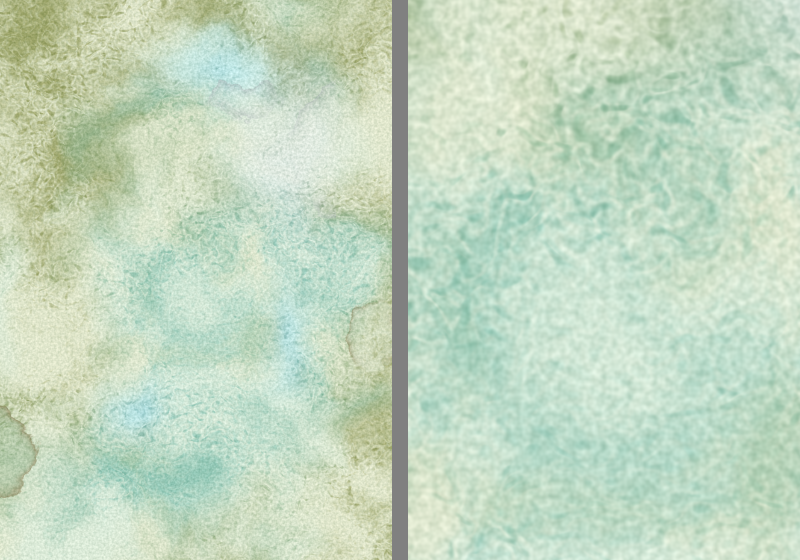
Left, the full canvas; right, a detail of the centre.
This texture is drawn by a Shadertoy shader. Its source:

```glsl
// Watercolour wash on rough paper: olive pigment round the rim runs into aqua
// in the middle, with soft blue and lilac blooms, pale water patches and dried
// tide lines. Warped gradient noise mixes the pigments and grains the paper.

#define WASH_SCALE 4.6
#define WASH_CONTRAST 0.80
#define WARP 0.06
#define GRAIN_SCALE 98.0
#define GRAIN_DEPTH 0.36
#define TOOTH_DEPTH 0.085
#define TIDE_WIDTH 0.0035

const vec3 AQUA  = vec3(0.53, 0.77, 0.72);
const vec3 ICE   = vec3(0.85, 0.93, 0.875);
const vec3 OLIVE = vec3(0.60, 0.635, 0.40);
const vec3 CREAM = vec3(0.88, 0.905, 0.80);
const vec3 SAGE  = vec3(0.62, 0.77, 0.645);
const vec3 BLUE  = vec3(0.56, 0.80, 0.86);
const vec3 LILAC = vec3(0.81, 0.85, 0.86);
const vec3 UMBER = vec3(0.52, 0.48, 0.32);

vec2 gradientAt(vec2 cell) {
    vec3 q = fract(cell.xyx * vec3(0.1031, 0.1030, 0.0973));
    q += dot(q, q.yzx + 33.33);
    float angle = 6.2832 * fract((q.x + q.y) * q.z);
    return vec2(cos(angle), sin(angle));
}

float noise(vec2 p) {
    vec2 i = floor(p), f = fract(p), e = vec2(1.0, 0.0);
    vec2 u = f * f * f * (f * (f * 6.0 - 15.0) + 10.0);
    float low  = mix(dot(gradientAt(i), f), dot(gradientAt(i + e), f - e), u.x);
    float high = mix(dot(gradientAt(i + e.yx), f - e.yx),
                     dot(gradientAt(i + 1.0), f - 1.0), u.x);
    return mix(low, high, u.y);
}

float fbm(vec2 p) {
    float sum = 0.0, amp = 1.0;
    for (int i = 0; i < 5; i++) {
        sum += amp * noise(p);
        p = mat2(1.6, 1.2, -1.2, 1.6) * p + 7.3;
        amp *= 0.5;
    }
    return sum;
}

// Soft elliptical bloom of pigment or water
float bloom(vec2 p, vec2 centre, vec2 radius) {
    vec2 d = (p - centre) / radius;
    return exp(-dot(d, d));
}

// Approximate signed distance to an ellipse
float ellipse(vec2 p, vec2 centre, vec2 radius) {
    return (length((p - centre) / radius) - 1.0) * min(radius.x, radius.y);
}

// Dried rim: sharp outside, fading inwards
float tide(float d) {
    return smoothstep(TIDE_WIDTH, 0.0, d) * exp(min(d, 0.0) / (2.0 * TIDE_WIDTH));
}

void mainImage(out vec4 fragColor, in vec2 fragCoord) {
    // Height spans 0 to 1; the sheet is 0.7 wide
    vec2 p = fragCoord / iResolution.xy * vec2(0.7, 1.0);
    vec2 drift = vec2(fbm(p * 5.0 + 3.1), fbm(p * 5.0 + 41.7));
    vec2 q = p + WARP * drift;
    vec2 ragged = p + 0.022 * vec2(fbm(p * 19.0), fbm(p * 19.0 + 23.0));

    // Warm rim against cool middle
    float rim = length((q - vec2(0.39, 0.45)) / vec2(0.36, 0.56));
    float warm = smoothstep(0.50, 1.02, rim + 0.38 * fbm(q * 4.5 + 11.0));
    warm += 0.75 * bloom(q, vec2(0.36, 0.67), vec2(0.09, 0.07));
    warm += 0.6 * bloom(q, vec2(0.12, 0.72), vec2(0.13, 0.16));
    warm += 0.5 * bloom(q, vec2(0.12, 0.42), vec2(0.07, 0.10));
    warm += 0.4 * bloom(q, vec2(0.62, 0.12), vec2(0.12, 0.20));
    warm -= 0.9 * bloom(q, vec2(0.12, 0.10), vec2(0.20, 0.13));
    warm = clamp(warm, 0.0, 1.0);

    // Amount of water: high is pale, low is heavy pigment
    float water = 0.65 + WASH_CONTRAST * fbm(q * WASH_SCALE + 17.0);
    water += 0.28 * fbm(q * 13.0 + 80.0);
    water -= 0.30 * bloom(q, vec2(0.07, 0.72), vec2(0.10, 0.20));
    water -= 0.26 * bloom(q, vec2(0.24, 0.16), vec2(0.20, 0.07));
    float margin = bloom(q, vec2(0.0, 0.46), vec2(0.03, 0.14))
                 + bloom(q, vec2(0.10, 0.01), vec2(0.17, 0.05))
                 + bloom(q, vec2(0.52, 0.99), vec2(0.09, 0.05));
    water += 0.6 * margin;

    // Paper grain: dark pigment pits between a network of pale ridges
    vec2 g = (p + 0.02 * drift) * GRAIN_SCALE;
    g += 0.7 * vec2(noise(g * 0.5), noise(g * 0.5 + 19.0));
    float pits = smoothstep(0.05, 0.5, noise(g * vec2(0.9, 1.2)));
    float ridge = smoothstep(0.26, 0.0, abs(noise(g * 0.75 + 31.0)));
    float patchy = 0.5 + 0.7 * smoothstep(-0.3, 0.4, fbm(p * 6.0 + 60.0));
    float grain = patchy * (0.55 * ridge - pits + 0.6 * noise(g * 2.0 + 5.0) - 0.06);
    water = smoothstep(-0.12, 1.12, water + GRAIN_DEPTH * grain);

    // Pigments
    vec3 cool = mix(AQUA, ICE, water);
    float green = smoothstep(-0.1, 0.5, fbm(q * 6.0 + 130.0));
    cool = mix(cool, mix(SAGE, CREAM, water), 0.25 + 0.6 * green);
    vec3 earth = mix(OLIVE, CREAM, water);
    vec3 col = mix(cool, earth, warm * (1.0 - 0.7 * min(margin, 1.0)));
    float blue = bloom(q, vec2(0.50, 0.40), vec2(0.04, 0.07))
               + bloom(q, vec2(0.27, 0.27), vec2(0.06, 0.045))
               + bloom(q, vec2(0.38, 0.87), vec2(0.12, 0.05));
    col = mix(col, BLUE + 0.25 * (water - 0.5), 0.55 * min(blue, 1.0));
    float veil = bloom(q, vec2(0.53, 0.73), vec2(0.09, 0.13));
    col = mix(col, LILAC + 0.2 * (water - 0.6), 0.55 * veil);

    // Tide lines, broken where the water dried evenly
    float broken = smoothstep(-0.35, 0.3, noise(p * 14.0 + 9.0));
    float leftPool = ellipse(ragged, vec2(0.0, 0.195), vec2(0.060, 0.080));
    float rightPool = ellipse(ragged, vec2(0.665, 0.40), vec2(0.048, 0.060));
    float bluePool = ellipse(ragged, vec2(0.44, 0.82), vec2(0.065, 0.030));
    float lilacPool = ellipse(ragged, vec2(0.62, 0.73), vec2(0.10, 0.12));
    col = mix(col, mix(OLIVE, AQUA, 0.45), 0.4 * smoothstep(0.004, -0.006, leftPool));
    col = mix(col, mix(CREAM, ICE, 0.5), 0.4 * smoothstep(0.004, -0.006, rightPool));
    col = mix(col, UMBER, 0.55 * min(tide(leftPool) + tide(rightPool) * broken, 1.0));
    float coolLine = (tide(bluePool) + tide(lilacPool) * step(p.x, 0.6)) * broken;
    col = mix(col, LILAC * 0.82, 0.5 * min(coolLine, 1.0));

    // Fine tooth of the sheet
    float tooth = noise(p * 190.0) + 0.7 * noise(p * 330.0 + 13.0);
    col += TOOTH_DEPTH * tooth * vec3(1.1, 0.9, 1.0);
    fragColor = vec4(clamp(col, 0.0, 1.0), 1.0);
}
```
